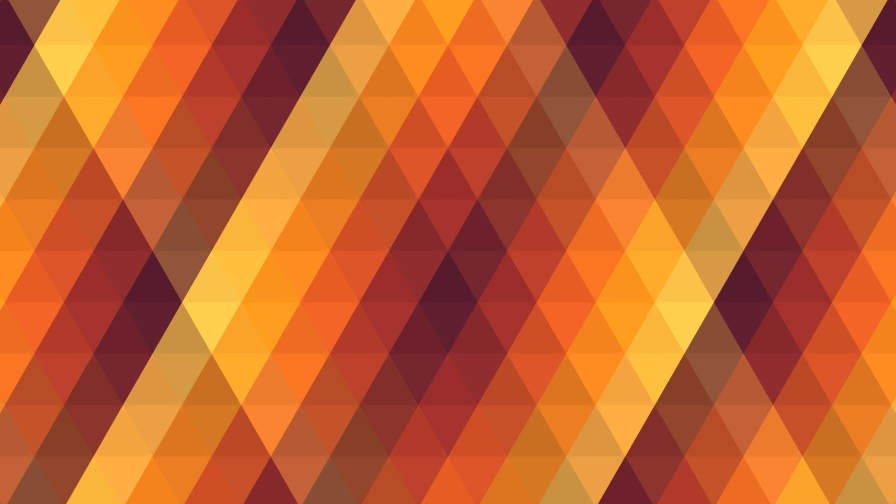
Give the GLSL for this background, as a WebGL 1 fragment shader.

```glsl
precision highp float;

uniform vec2 u_resolution;

const float PI = 3.14159;

// Five-step ramp from plum to yellow.
vec3 ramp(float level) {
    vec3 color = vec3(0.35, 0.11, 0.18);
    color = mix(color, vec3(0.62, 0.18, 0.17), clamp(level, 0.0, 1.0));
    color = mix(color, vec3(0.92, 0.37, 0.14), clamp(level - 1.0, 0.0, 1.0));
    color = mix(color, vec3(1.0, 0.59, 0.11), clamp(level - 2.0, 0.0, 1.0));
    return mix(color, vec3(1.0, 0.78, 0.29), clamp(level - 3.0, 0.0, 1.0));
}

// Each stripe brightens with its distance from the dark stripe of its group.
vec3 stripeColor(float index) {
    float darkIndex = -6.0 + 5.0 * (step(-5.0, index) + step(0.0, index) + step(9.0, index));
    return ramp(abs(index - darkIndex));
}

// Flat stripes with a smooth edge at every whole coordinate.
vec3 stripes(float coord, float blur) {
    float edge = floor(coord + 0.5);
    float side = smoothstep(-blur, blur, coord - edge);
    return mix(stripeColor(edge - 1.0), stripeColor(edge), side);
}

void main() {
    vec2 p = gl_FragCoord.xy / u_resolution.y;
    float x = p.x - 0.5 * u_resolution.x / u_resolution.y;
    float blur = 7.0 / u_resolution.y;

    // Two mirrored diagonal coordinates, measured in stripe widths.
    float depth = 1.56 + 4.902 * (1.0 - p.y);
    float rising = depth + 8.529 * x;
    float falling = depth - 8.529 * x;

    // The falling stripes form a translucent layer.
    vec3 color = mix(stripes(rising, blur), stripes(falling, blur), 0.3);

    // Triangles pointing down are slightly lighter.
    float facing = sin(PI * rising) * sin(PI * falling) * sin(PI * (rising + falling));
    float pointsDown = smoothstep(blur, -blur, facing);
    color = mix(color * 0.98, color * 1.02 + vec3(0.02, 0.015, 0.005), pointsDown);

    gl_FragColor = vec4(color, 1.0);
}
```
